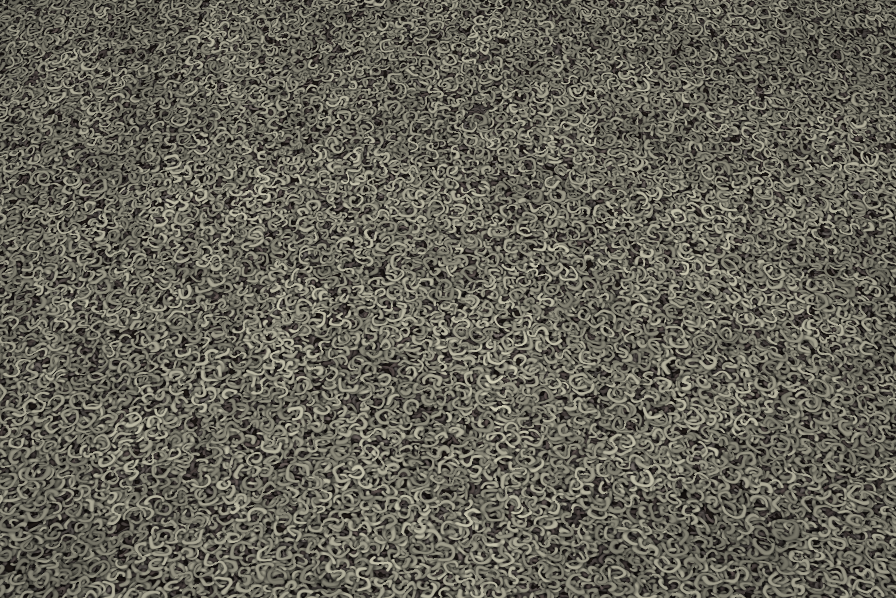
Reproduce this texture procedurally as a Shadertoy shader.

```glsl
// A looped-pile mat of curly pale and mauve fibres, receding gently from the viewer.

const vec3 GAP_COLOR   = vec3(0.14, 0.115, 0.10);
const vec3 MAUVE_FIBRE = vec3(0.37, 0.325, 0.31);
const vec3 GREY_FIBRE  = vec3(0.46, 0.44, 0.42);
const vec3 PALE_FIBRE  = vec3(0.67, 0.66, 0.585);

const int   LAYERS       = 8;
const int   MAUVE_LAYERS = 4;
const float CELLS        = 30.0;  // fibre cells per canvas height, at the near edge
const float RECESSION    = 0.36;  // shrinkage from the near edge to the far edge
const float FLATTENING   = 1.22;  // vertical squash from the low view
const float HALF_WIDTH   = 0.10;  // fibre half width, in cells

vec3 hash3(vec2 p) {
    vec3 q = fract(p.xyx * vec3(0.1031, 0.1030, 0.0973));
    q += dot(q, q.yxz + 33.33);
    return fract((q.xxy + q.yzz) * q.zyx);
}

float gradientDot(vec2 cell, vec2 offset) {
    float angle = 6.2832 * hash3(cell).x;
    return dot(vec2(cos(angle), sin(angle)), offset);
}

float gradientNoise(vec2 p) {
    vec2 i = floor(p), f = fract(p);
    vec2 u = f * f * f * (f * (f * 6.0 - 15.0) + 10.0);
    vec2 e = vec2(1.0, 0.0);
    float low  = mix(gradientDot(i, f), gradientDot(i + e.xy, f - e.xy), u.x);
    float high = mix(gradientDot(i + e.yx, f - e.yx), gradientDot(i + e.xx, f - e.xx), u.x);
    return mix(low, high, u.y);
}

vec2 rotate(vec2 p, float angle) {
    float c = cos(angle), s = sin(angle);
    return vec2(c * p.x - s * p.y, s * p.x + c * p.y);
}

// Distance to an arc centred on +y, spanning the aperture to either side.
float arcDistance(vec2 p, float radius, float aperture) {
    vec2 tip = vec2(sin(aperture), cos(aperture));
    p.x = abs(p.x);
    return tip.y * p.x > tip.x * p.y ? length(p - tip * radius)
                                     : abs(length(p) - radius);
}

// Distance to an S made of two half circles meeting at the origin.
float doubleCurlDistance(vec2 p, float radius) {
    p = p.x < 0.0 ? -p : p;
    return arcDistance(p - vec2(radius, 0.0), radius, 1.5708);
}

float fibreDistance(vec2 p, vec3 shape) {
    p = rotate(p, 6.2832 * shape.x);
    if (shape.z > 0.6) return doubleCurlDistance(p, mix(0.20, 0.36, shape.y));
    return arcDistance(p, mix(0.24, 0.58, shape.y), mix(0.9, 2.5, shape.z / 0.6));
}

// Stretch the canvas so that fibres shrink towards the top.
vec2 groundPosition(vec2 p) {
    float depth = 1.0 - RECESSION * p.y;
    return CELLS * vec2(p.x / depth, -FLATTENING * log(depth) / RECESSION);
}

vec3 fibreColor(vec3 tint, float isPale) {
    vec3 under = mix(MAUVE_FIBRE, GREY_FIBRE, tint.x * tint.x);
    float tone = mix(0.74, 1.10, tint.y);
    return mix(under, PALE_FIBRE, isPale) * tone;
}

// Lay one layer of fibres, with soft contact shadows, over the colour below.
vec3 layFibres(vec3 below, vec2 p, float seed, float isPale, float blur) {
    vec2 shift = seed * vec2(17.37, 9.61);
    p = rotate(p, 0.7 * seed) + shift;
    p += 0.24 * vec2(gradientNoise(p * 1.3), gradientNoise(p * 1.3 + 57.0));
    vec2 cell = floor(p);
    vec3 color = below;
    for (int y = -1; y <= 1; y++) {
        for (int x = -1; x <= 1; x++) {
            vec2 id = cell + vec2(x, y);
            vec2 key = id + 71.0 * seed + 300.0;
            vec3 place = hash3(key);
            vec3 shape = hash3(key + 131.7);
            vec3 tint = hash3(key + 263.3);
            float d = fibreDistance(p - id - place.xy, shape);
            float width = HALF_WIDTH * mix(0.85, 1.15, place.z);
            float shadow = 1.0 - smoothstep(width, width + 0.20, d);
            float cover = 1.0 - smoothstep(width - blur, width + blur, d);
            float across = min(d / width, 1.0);
            vec3 fibre = fibreColor(tint, isPale) * (1.0 - 0.25 * across * across);
            color = mix(color * (1.0 - 0.28 * shadow), fibre, cover);
        }
    }
    return color;
}

void mainImage(out vec4 fragColor, in vec2 fragCoord) {
    vec2 p = fragCoord / iResolution.y;
    float halfAspect = 0.5 * iResolution.x / iResolution.y;
    p.x -= halfAspect;
    vec2 ground = groundPosition(p);

    // Edge softness covers one pixel, and never falls below a slight lens blur.
    float pixel = CELLS / (iResolution.y * (1.0 - RECESSION * p.y));
    float blur = max(0.6 * pixel, 0.04);

    vec3 color = GAP_COLOR;
    for (int i = 0; i < LAYERS; i++) {
        float isPale = i < MAUVE_LAYERS ? 0.0 : 1.0;
        color = layFibres(color, ground, float(i) + 1.0, isPale, blur);
    }

    // Uneven pile and light falling off towards the corners and far edge.
    float patches = 1.0 + 0.14 * gradientNoise(ground * 0.16 + 40.0);
    vec2 fromCentre = vec2(p.x / halfAspect, 2.0 * p.y - 0.9);
    float light = 1.06 - 0.10 * dot(fromCentre, fromCentre);
    fragColor = vec4(color * patches * light, 1.0);
}
```
